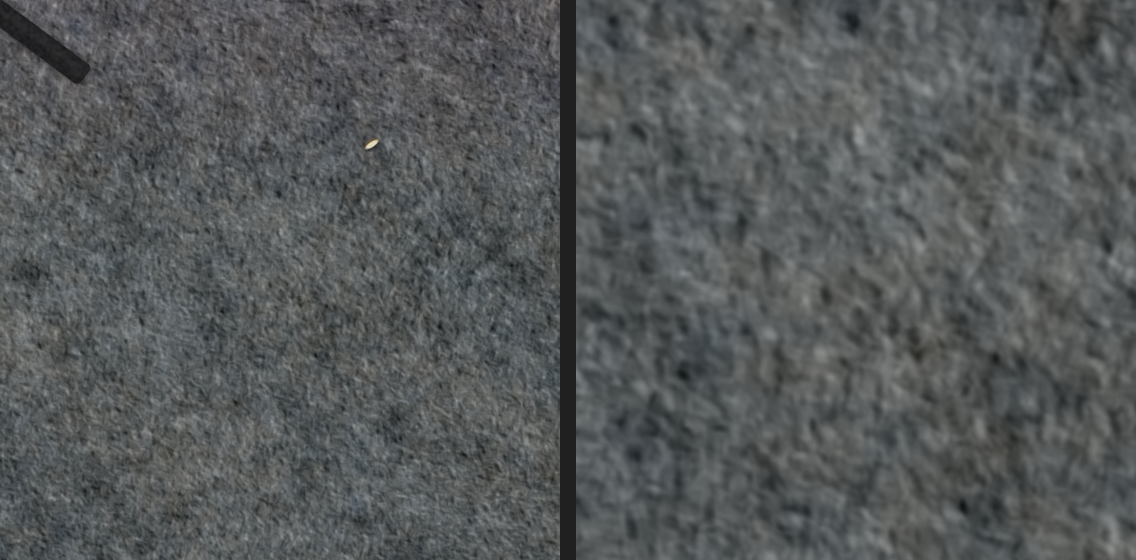
Left, the full canvas; right, a detail of the centre.
Reproduce this texture procedurally as a Shadertoy shader.

```glsl
// Grey felt seen from above, with a dark rod in one corner and a pale chip.
// The felt is cellular noise: each cell scatters a few soft, slanted fibres,
// summed over several scales; layered sines bend the nap and tint the cloth.

const vec3 FELT_COOL = vec3(0.342, 0.357, 0.358);
const vec3 FELT_TOP = vec3(0.350, 0.346, 0.358);
const vec3 ROD_DARK = vec3(0.125, 0.122, 0.128);
const vec3 CHIP_CREAM = vec3(0.88, 0.84, 0.72);
const vec3 CHIP_BROWN = vec3(0.42, 0.34, 0.22);
const int FIBRES_PER_CELL = 3;

vec4 hash4(vec3 p) {
    vec4 q = fract(p.xyzx * vec4(0.1031, 0.1030, 0.0973, 0.1099));
    q += dot(q, q.wzxy + 33.33);
    return fract((q.xxyz + q.yzzw) * q.zywx);
}

vec2 rotate(vec2 p, float angle) {
    float c = cos(angle), s = sin(angle);
    return vec2(c * p.x + s * p.y, c * p.y - s * p.x);
}

// Slow wandering value, about -1 to 1
float drift(vec2 p, float phase) {
    return 0.5 * sin(p.x * 6.1 + 2.3 * sin(p.y * 4.3 + phase))
         + 0.5 * sin(p.y * 7.7 - 1.9 * sin(p.x * 5.2 - phase) + phase);
}

// Signed sum of compact elliptical fibres; length is one cell, width a fraction
float fibres(vec2 uv, float cells, float width, float angle, float spread, float seed) {
    vec2 p = uv * cells;
    vec2 base = floor(p);
    float sum = 0.0;
    for (int y = -1; y <= 1; y++)
    for (int x = -1; x <= 1; x++)
    for (int i = 0; i < FIBRES_PER_CELL; i++) {
        vec2 cell = base + vec2(x, y);
        vec4 rnd = hash4(vec3(cell + 17.0, seed + float(i) * 7.31));
        float turn = angle + spread * (2.0 * rnd.z - 1.0);
        vec2 q = rotate(p - cell - rnd.xy, turn) / vec2(1.0, width);
        float k = max(0.0, 1.0 - dot(q, q));
        sum += (2.0 * rnd.w - 1.0) * k * k;
    }
    return sum;
}

float roundedBox(vec2 p, vec2 halfSize, float radius) {
    vec2 d = abs(p) - halfSize + radius;
    return length(max(d, 0.0)) + min(max(d.x, d.y), 0.0) - radius;
}

float ellipse(vec2 p, vec2 radii) {
    return (length(p / radii) - 1.0) * min(radii.x, radii.y);
}

float cover(float dist, float soft) {
    return 1.0 - smoothstep(-soft, soft, dist);
}

vec3 felt(vec2 uv) {
    float nap = 2.1 + 0.3 * drift(uv, 1.0);
    float shade = 0.085 * fibres(uv, 75.0, 0.38, nap, 0.8, 1.0)
                + 0.050 * fibres(uv, 135.0, 0.45, nap, 1.2, 31.0)
                + 0.036 * fibres(uv, 24.0, 0.60, nap, 1.0, 67.0)
                + 0.020 * fibres(uv, 8.0, 0.80, nap, 1.5, 97.0);
    shade -= 0.012 * exp(-10.0 * dot(uv - vec2(0.65, 0.7), uv - vec2(0.65, 0.7)));
    shade += 0.010 * (0.5 - uv.x);
    vec3 tint = mix(FELT_COOL, FELT_TOP, smoothstep(0.55, 1.0, uv.y));
    float warmth = 0.006 * drift(uv * 1.7, 4.0)
                 + 0.006 * fibres(uv, 30.0, 0.7, nap, 1.5, 131.0);
    return tint + shade + warmth * vec3(1.0, 0.1, -1.0);
}

void mainImage(out vec4 fragColor, in vec2 fragCoord) {
    vec2 uv = fragCoord / iResolution.y;
    float soft = max(0.0015, 0.75 / iResolution.y);
    vec3 color = felt(uv);

    // Rod with a faint contact shadow and a rounded upper side
    vec2 rodPos = rotate(uv - vec2(0.060, 0.932), -0.639);
    float rod = roundedBox(rodPos, vec2(0.115, 0.021), 0.010);
    color *= 1.0 - 0.22 * exp(-max(rod, 0.0) * 130.0);
    float sheen = 0.035 * exp(-pow((rodPos.y - 0.005) / 0.009, 2.0));
    float grain = 0.018 * fibres(uv, 150.0, 0.7, 0.0, 1.5, 151.0);
    color = mix(color, ROD_DARK + sheen + grain, cover(rod, soft));

    // Pale chip over a brown edge and a small shadow
    vec2 chipPos = rotate(uv - vec2(0.664, 0.742), 0.58);
    float shadow = ellipse(chipPos + vec2(0.002, 0.003), vec2(0.014, 0.007));
    color *= 1.0 - 0.35 * cover(shadow, 0.003);
    float rim = ellipse(chipPos - vec2(0.001, 0.003), vec2(0.014, 0.006));
    color = mix(color, CHIP_BROWN, 0.8 * cover(rim, soft));
    float chip = ellipse(chipPos, vec2(0.013, 0.0045));
    color = mix(color, CHIP_CREAM, cover(chip, soft));

    fragColor = vec4(clamp(color, 0.0, 1.0), 1.0);
}
```
